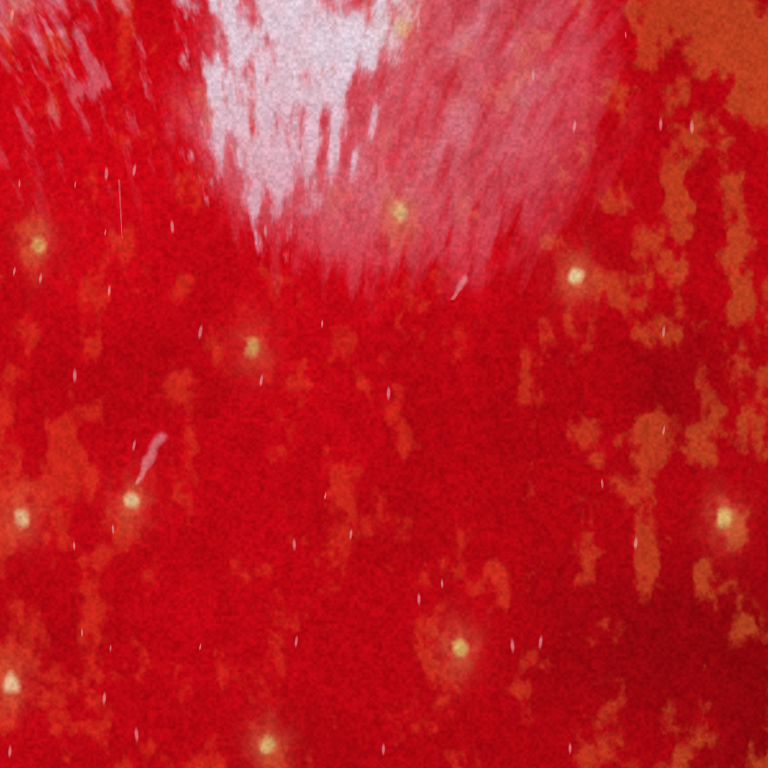
Reproduce this texture procedurally as a three.js fragment shader.

```glsl
// Glossy red apple skin with a soft window highlight, pale pores and orange mottling.
varying vec2 vUv;

float hash(vec2 p) {
  vec3 q = fract(p.xyx * vec3(0.1031, 0.1030, 0.0973));
  q += dot(q, q.yzx + 33.33);
  return fract((q.x + q.y) * q.z);
}

float noise(vec2 p) {
  vec2 i = floor(p), f = fract(p);
  f = f * f * (3.0 - 2.0 * f);
  return mix(mix(hash(i), hash(i + vec2(1, 0)), f.x),
             mix(hash(i + vec2(0, 1)), hash(i + vec2(1, 1)), f.x), f.y);
}

float fbm(vec2 p) {
  float sum = 0.0, amp = 0.53;
  for (int i = 0; i < 4; i++) {
    sum += amp * noise(p);
    p = mat2(1.9, 0.3, -0.3, 2.1) * p + 17.3;
    amp *= 0.5;
  }
  return sum;
}

// Soft tapered stroke between two points
float stroke(vec2 p, vec2 a, vec2 b, float width) {
  vec2 ab = b - a;
  float t = clamp(dot(p - a, ab) / dot(ab, ab), 0.0, 1.0);
  return 1.0 - smoothstep(0.2, 1.0, length(p - a - ab * t) / (width * (0.4 + 0.6 * t)));
}

// Sparse upright flecks, one candidate per cell
float flecks(vec2 p, float density) {
  vec2 grid = vec2(25, 15), id = floor(p * grid);
  vec2 centre = 0.3 + 0.4 * vec2(hash(id + 3.1), hash(id + 8.7));
  vec2 d = (fract(p * grid) - centre) / grid;
  d.x -= d.y * 0.25 * (hash(id + 5.0) - 0.3);
  float size = 0.5 + 0.6 * hash(id + 21.0);
  float shape = 1.0 - smoothstep(0.3, 1.0, length(d / vec2(0.0035, 0.012)) / size);
  return shape * step(1.0 - density, hash(id + 40.0));
}

void main() {
  vec2 p = vUv;
  float broad = fbm(p * vec2(8, 6) + 4.0);
  float cloud = fbm(p * vec2(25, 16) + 11.0);
  float fine = fbm(p * vec2(85, 60));
  // Fibres fan outward from the tip of the highlight
  float fan = p.x - 1.1 * (p.y - 0.7) * (p.x - 0.36);
  float fibre = fbm(vec2(fan * 75.0, p.y * 19.0));

  // Red body, darker toward the lower right
  float shade = 0.37 + 0.46 * p.x * p.x - 0.45 * p.y + 0.7 * (broad - 0.5) + 0.3 * (fine - 0.5);
  vec3 col = mix(vec3(0.79, 0.025, 0.08), vec3(0.53, 0.02, 0.045), clamp(shade, 0.0, 1.0));

  // Orange mottling, strongest at the upper right
  float corner = smoothstep(0.68, 1.0, p.x) * smoothstep(0.5, 1.0, p.y);
  float bias = 0.2 * abs(p.x - 0.58) + 0.17 * corner - 0.06;
  float patches = smoothstep(0.54, 0.76, cloud + bias + 0.35 * (fine - 0.5));
  vec3 orange = mix(vec3(0.84, 0.21, 0.12), vec3(0.76, 0.36, 0.15), smoothstep(0.5, 1.0, p.x));
  col = mix(col, orange, 0.65 * patches);

  // Pink sheen with a ragged lower rim
  vec2 e = abs(p - vec2(0.53, 0.99)) / vec2(0.255, 0.3);
  float rim = pow(pow(e.x, 3.0) + pow(e.y, 3.0), 1.0 / 3.0);
  float sheen = 1.0 - smoothstep(0.72, 1.22, rim + 0.7 * (fibre - 0.5) + 0.5 * (broad - 0.5));
  float pale = 0.48 + 0.75 * (fibre - 0.5) - 0.5 * (p.x - 0.5);
  col = mix(col, vec3(0.85, 0.56, 0.61), sheen * clamp(pale + 0.12, 0.0, 0.85));

  // White highlight narrowing downward, with a fibrous edge
  float rise = p.y - 0.72;
  float halfWidth = 0.215 * sqrt(max(rise, 0.0)) - 1.2 * max(-rise, 0.0);
  float edge = halfWidth - abs(p.x - 0.355 - 0.04 * smoothstep(0.8, 1.0, p.y));
  float white = smoothstep(-0.045, 0.055, edge + 0.26 * (fibre - 0.5));
  vec3 glare = mix(vec3(0.86, 0.66, 0.72), vec3(0.88, 0.81, 0.86), smoothstep(0.74, 0.95, p.y));
  col = mix(col, glare, white * (0.88 + 0.3 * (fibre - 0.5)));

  // Pale streaks on the upper left and a bright corner
  float dust = smoothstep(0.55, 0.78, fibre) * smoothstep(0.42, 0.1, p.x) * smoothstep(0.62, 1.0, p.y);
  float glint = smoothstep(0.1, 0.0, length(p - vec2(0.02, 1.02)) + 0.2 * (fibre - 0.5));
  col = mix(col, vec3(0.86, 0.68, 0.74), max(0.55 * dust, 0.7 * glint));

  // Pores: position and strength
  vec3 pores[11] = vec3[11](
    vec3(0.526, 0.965, 0.4), vec3(0.520, 0.724, 0.8), vec3(0.049, 0.682, 0.8),
    vec3(0.750, 0.641, 1.0), vec3(0.329, 0.548, 0.8), vec3(0.172, 0.349, 0.9),
    vec3(0.029, 0.327, 0.8), vec3(0.943, 0.324, 1.0), vec3(0.598, 0.155, 1.0),
    vec3(0.014, 0.109, 0.8), vec3(0.349, 0.031, 0.9));
  vec2 wobble = 0.009 * (vec2(fine, noise(p * 70.0 + 9.0)) - 0.5);
  for (int i = 0; i < 11; i++) {
    vec2 d = p - pores[i].xy;
    float halo = exp(-dot(d / vec2(0.03, 0.042), d / vec2(0.03, 0.042)));
    halo *= smoothstep(0.25, 0.7, 0.5 * cloud + 0.5 * fine + 0.2 * halo);
    col = mix(col, vec3(0.82, 0.42, 0.25), 0.75 * halo * pores[i].z);
    float core = 1.0 - smoothstep(0.005, 0.017, length((d + wobble) * vec2(1.15, 0.9)));
    vec3 cream = mix(vec3(0.83, 0.67, 0.36), vec3(0.9, 0.83, 0.68), hash(pores[i].xy * 91.0));
    col = mix(col, cream, 0.9 * core * pores[i].z);
  }

  // Small flecks and a few scratches
  float marks = 0.65 * flecks(p, 0.12 + 0.25 * smoothstep(0.5, 0.0, p.x) * p.y);
  marks = max(marks, 0.6 * stroke(p + wobble, vec2(0.18, 0.375), vec2(0.207, 0.43), 0.013));
  marks = max(marks, 0.6 * stroke(p + wobble, vec2(0.588, 0.612), vec2(0.604, 0.637), 0.009));
  marks = max(marks, 0.4 * stroke(p, vec2(0.159, 0.69), vec2(0.155, 0.765), 0.0025));
  col = mix(col, vec3(0.87, 0.62, 0.64), marks);

  // Fine grain
  float grain = noise(p * 300.0) + noise(p * 190.0 + 50.0) - 1.0;
  gl_FragColor = vec4(clamp(col * (1.0 + 0.1 * grain) + 0.012 * grain, 0.0, 1.0), 1.0);
}
```
